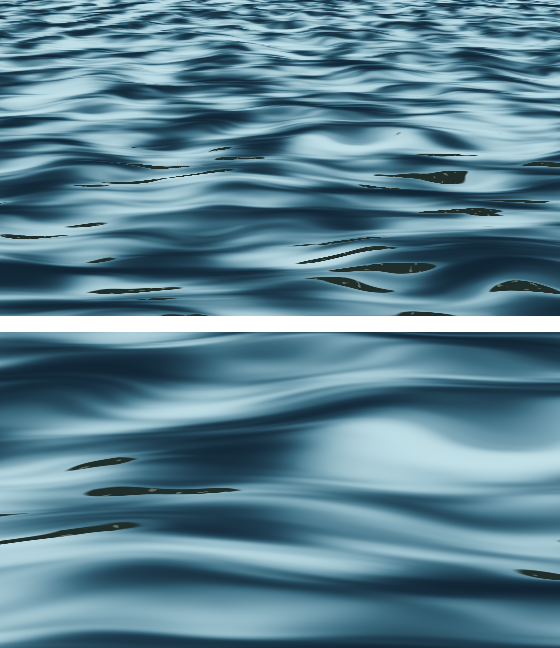
Top, the full canvas; bottom, a detail of the centre.
Write a Shadertoy shader that draws this texture.

```glsl
// Rippled blue water receding toward the horizon, with thin dark reflections on the swells.

const float HORIZON = 1.16;                        // horizon height in canvas heights
const vec2 WAVE_DENSITY = vec2(1.75, 10.5);        // wave cells across and into the distance
const vec3 REFLECTION_COLOR = vec3(0.12, 0.18, 0.17);
const vec3 SPECK_COLOR = vec3(0.46, 0.52, 0.46);

float hash(vec2 cell) {
    vec3 q = fract(cell.xyx * 0.1031);
    q += dot(q, q.yzx + 33.33);
    return fract((q.x + q.y) * q.z);
}

// Contribution of one lattice corner to the gradient noise
float corner(vec2 cell, vec2 offset) {
    float angle = 6.28318 * hash(cell);
    return dot(vec2(cos(angle), sin(angle)), offset);
}

float noise(vec2 p) {
    vec2 i = floor(p);
    vec2 f = p - i;
    vec2 w = f * f * f * (f * (f * 6.0 - 15.0) + 10.0);
    vec2 e = vec2(1.0, 0.0);
    float low = mix(corner(i, f), corner(i + e.xy, f - e.xy), w.x);
    float high = mix(corner(i + e.yx, f - e.yx), corner(i + e.xx, f - e.xx), w.x);
    return mix(low, high, w.y);
}

// Canvas to water plane: cells shrink evenly toward the horizon
vec2 waterPlane(vec2 uv) {
    float nearness = max(HORIZON - uv.y, 0.02);
    return WAVE_DENSITY * vec2(uv.x / nearness, -log(nearness)) + vec2(21.3, 47.6);
}

// Bends the swells and steepens the side that faces the viewer
vec2 steepen(vec2 p) {
    p.y += 0.8 * noise(p * vec2(0.55, 0.35) + 13.7);
    p.y += 0.55 * noise(p);
    p.y += 0.34 * noise(p * vec2(1.3, 1.6) + 5.2);
    return p;
}

// Layered swells; fine chop grows with distance
float swell(vec2 p, float distant) {
    float height = 0.9 * noise(p);
    height += 0.22 * noise(p * vec2(0.4, 0.35) + 71.1);
    height += 0.60 * noise(p * vec2(1.4, 2.0) + 31.4);
    height += mix(0.20, 0.42, distant) * noise(p * vec2(2.2, 3.9) + 57.9);
    height += mix(0.09, 0.20, distant) * noise(p * vec2(2.9, 7.3) + 17.3);
    return height;
}

// Deep blue to pale sky, evenly spaced stops
vec3 waterColor(float tone) {
    vec3 stops[6] = vec3[6](
        vec3(0.06, 0.14, 0.20), vec3(0.135, 0.27, 0.345), vec3(0.235, 0.43, 0.51),
        vec3(0.41, 0.59, 0.66), vec3(0.59, 0.74, 0.79), vec3(0.76, 0.88, 0.91));
    float position = clamp(tone, 0.0, 0.999) * 5.0;
    int index = int(position);
    return mix(stops[index], stops[index + 1], fract(position));
}

// Lens-shaped reflections, confined to bright water in the foreground
float sliverField(vec2 p, float tone, float distant) {
    float field = noise(p * vec2(1.2, 3.6) + vec2(9.4, 83.2));
    field += 0.12 * noise(p * vec2(5.0, 8.0));
    return field - 0.5 * max(0.5 - tone, 0.0) - 0.5 * smoothstep(0.45, 0.8, distant);
}

void mainImage(out vec4 fragColor, in vec2 fragCoord) {
    vec2 uv = fragCoord / iResolution.y;
    uv.x -= 0.5 * iResolution.x / iResolution.y;

    vec2 p = steepen(waterPlane(uv));

    // Wave height to tone, darker in the foreground
    float height = swell(p, uv.y) + mix(-0.09, 0.09, uv.y);
    float tone = 1.0 / (1.0 + exp(-6.6 * height));

    // Bright rims around the reflections
    float sliver = sliverField(p, tone, uv.y);
    tone += 0.2 * smoothstep(0.15, 0.33, sliver) * (1.0 - tone);
    vec3 color = waterColor(tone);

    // Dark reflections with pale specks
    float specks = smoothstep(0.30, 0.46, noise(p * vec2(26.0, 17.0)));
    vec3 reflection = mix(REFLECTION_COLOR, SPECK_COLOR, 0.7 * specks);
    color = mix(color, reflection, smoothstep(0.33, 0.37, sliver));

    fragColor = vec4(color, 1.0);
}
```
